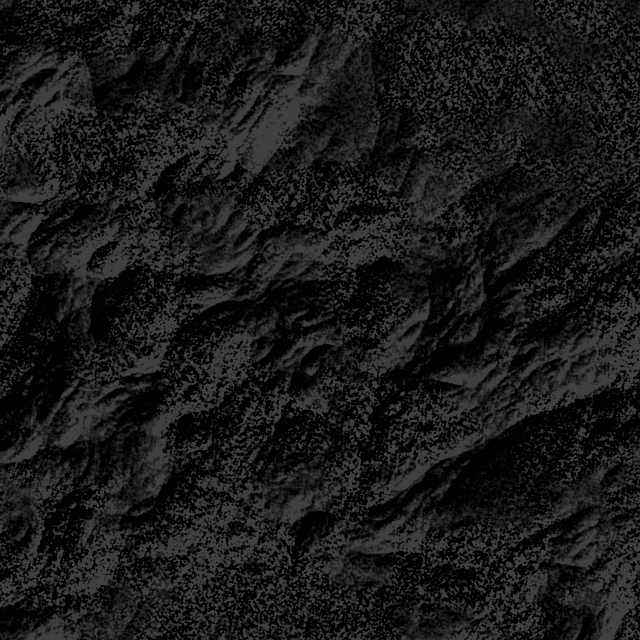
Reproduce this texture procedurally as a three.js fragment shader.

```glsl
varying vec2 vUv;

const float BASE_GREY = 0.083;
const float GREY_SPREAD = 0.115;
const float DARKEST = 0.005;
const float BRIGHTEST = 0.25;

const vec2 LIGHT_DIR = vec2(-0.62, 0.78);
const float LIGHT_STEP = 0.004;
const float RELIEF_GAIN = 0.125;

const float ROCK_SCALE = 4.6;
const float ROCK_STRETCH = 0.8;
const float WARP_SCALE = 8.0;
const float WARP_AMOUNT = 0.07;
const float OCTAVE_GAIN = 0.45;
const int OCTAVES = 5;

const float GRAIN_CELLS = 350.0;
const float GRAIN_ANGLE = 0.52;
const float GRAIN_GAIN = 5.0;
const float GRAIN_MIN = 0.3;
const float GRAIN_MAX = 1.05;

float hash(vec2 p) {
  return fract(sin(dot(p, vec2(127.1, 311.7))) * 43758.5453);
}

float valueNoise(vec2 p) {
  vec2 cell = floor(p);
  vec2 f = fract(p);
  vec2 s = f * f * (3.0 - 2.0 * f);
  float low = mix(hash(cell), hash(cell + vec2(1.0, 0.0)), s.x);
  float high = mix(hash(cell + vec2(0.0, 1.0)), hash(cell + vec2(1.0)), s.x);
  return mix(low, high, s.y);
}

mat2 rotation(float angle) {
  float c = cos(angle);
  float s = sin(angle);
  return mat2(c, -s, s, c);
}

// Creased rock, drawn out a little along the rising diagonal
float rockHeight(vec2 uv) {
  vec2 q = uv * WARP_SCALE;
  vec2 warp = vec2(valueNoise(q + 3.7), valueNoise(q + 41.3)) - 0.5;
  vec2 p = rotation(0.7) * (uv + WARP_AMOUNT * warp);
  p *= ROCK_SCALE * vec2(ROCK_STRETCH, 1.0);

  float height = 0.0;
  float amplitude = 1.0;
  for (int i = 0; i < OCTAVES; i++) {
    float ridge = 1.0 - abs(2.0 * valueNoise(p + 17.0) - 1.0);
    height += amplitude * ridge;
    amplitude *= OCTAVE_GAIN;
    p = rotation(1.1) * p * 2.03 + 9.2;
  }
  return height;
}

// Patches where the grit is thick, with ragged borders
float gritCover(vec2 uv) {
  float cover = 0.65 * valueNoise(uv * 9.0 + 23.0) + 0.35 * valueNoise(uv * 27.0 + 61.0);
  return mix(GRAIN_MIN, GRAIN_MAX, smoothstep(0.3, 0.58, cover));
}

void main() {
  // Slope towards the light, strong on outcrops and weak on flat fields
  vec2 toLight = LIGHT_DIR * LIGHT_STEP;
  float slope = (rockHeight(vUv - 0.5 * toLight) - rockHeight(vUv + 0.5 * toLight)) / LIGHT_STEP;
  float outcrop = mix(0.4, 1.35, smoothstep(0.25, 0.75, valueNoise(vUv * 3.5 + 5.1)));
  float relief = slope * RELIEF_GAIN * outcrop;

  // Fine grit on a turned grid, so it shows no rows
  vec2 gritPoint = rotation(GRAIN_ANGLE) * vUv * GRAIN_CELLS;
  float grain = (valueNoise(gritPoint) - 0.5) * GRAIN_GAIN * gritCover(vUv);

  float grey = clamp(BASE_GREY + GREY_SPREAD * (relief + grain), DARKEST, BRIGHTEST);
  gl_FragColor = vec4(vec3(grey), 1.0);
}
```
